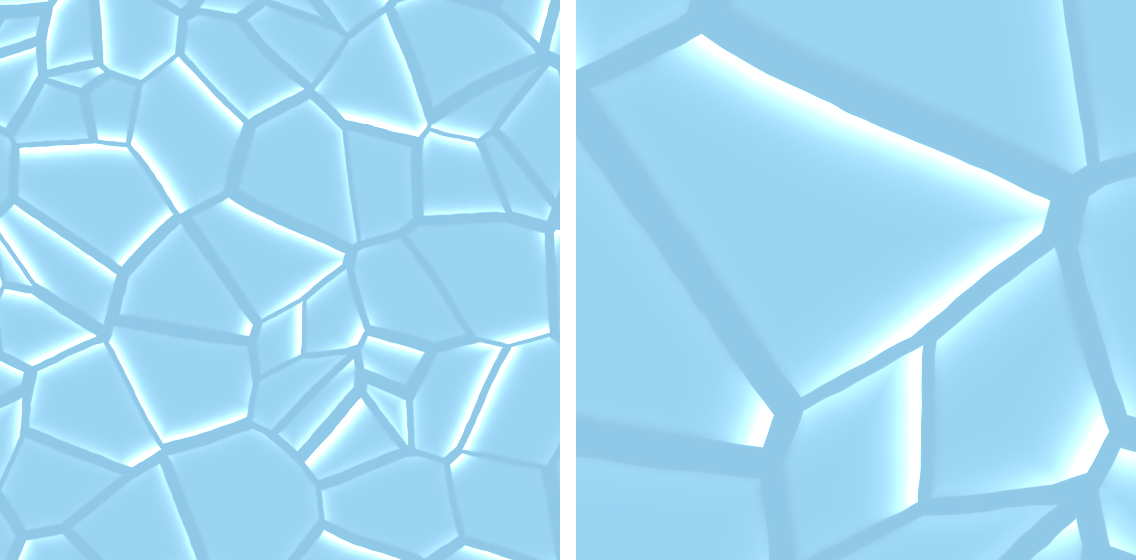
Left, the full canvas; right, a detail of the centre.
A Shadertoy shader for this texture:

```glsl
// Cracked pale-blue ice: irregular plates parted by slightly darker seams.
// Clustered Voronoi cells give the plates; each side of an edge gets its own
// random glow, cut off sharply at the seam and fading into the plate.

const vec3 PLATE_COLOR = vec3(0.605, 0.830, 0.945);
const vec3 SEAM_COLOR  = vec3(0.565, 0.787, 0.905);

const float GRID           = 5.0;    // main cells across the canvas
const float JITTER         = 0.90;   // scatter of main points in a cell
const float CLUSTER_CHANCE = 0.32;   // share of cells broken into shards
const float CLUSTER_SPREAD = 0.75;   // extent of a shard cluster, in cells
const int   SHARDS         = 4;      // points in a broken cell
const float SEAM_MIN       = 0.004;  // half width of the seams
const float SEAM_MAX       = 0.013;
const float GLOW_PEAK      = 0.90;
const float GLOW_FADE      = 0.0095; // fade length into the plate
const float GLOW_RARITY    = 5.0;    // higher leaves fewer bright edges
const float BEND           = 0.018;  // slow curve of the edges
const float RIPPLE         = 0.0016; // fine roughness of the edges
const vec2  SEED           = vec2(23.0, 41.0);

float hash(vec2 p) {
    return fract(sin(dot(p, vec2(127.1, 311.7))) * 43758.5453);
}

vec2 hash2(vec2 p) {
    return vec2(hash(p), hash(p + vec2(57.3, 19.7)));
}

float noise(vec2 p) {
    vec2 i = floor(p), f = fract(p);
    f = f * f * (3.0 - 2.0 * f);
    return mix(mix(hash(i), hash(i + vec2(1, 0)), f.x),
               mix(hash(i + vec2(0, 1)), hash(i + vec2(1, 1)), f.x), f.y);
}

vec2 noise2(vec2 p) {
    return vec2(noise(p), noise(p + 31.7)) - 0.5;
}

// Whole cells hold one point, broken cells hold several
int pointCount(vec2 cell) {
    return hash(cell + SEED) < CLUSTER_CHANCE ? SHARDS : 1;
}

vec2 pointId(vec2 cell, int k) {
    return cell * vec2(float(SHARDS), 1.0) + vec2(float(k), 0.0) + SEED;
}

vec2 pointPosition(vec2 cell, int k) {
    vec2 center = 0.5 + JITTER * (hash2(cell + SEED * 2.0) - 0.5);
    vec2 offset = CLUSTER_SPREAD * (hash2(pointId(cell, k) + 7.1) - 0.5);
    return cell + center + (k > 0 ? offset : vec2(0.0));
}

void mainImage(out vec4 fragColor, in vec2 fragCoord) {
    vec2 uv = fragCoord / iResolution.y;
    float pixel = 1.0 / iResolution.y;

    // Bend and roughen the straight cell edges
    vec2 p = uv + BEND * noise2(uv * 7.0) + RIPPLE * noise2(uv * 75.0);
    p *= GRID;
    vec2 home = floor(p);

    // Nearest point owns this plate
    float nearest = 1e5;
    vec2 ownId = vec2(0.0), toOwn = vec2(0.0);
    for (int y = -2; y <= 2; y++)
    for (int x = -2; x <= 2; x++) {
        vec2 cell = home + vec2(x, y);
        int count = pointCount(cell);
        for (int k = 0; k < count; k++) {
            vec2 r = pointPosition(cell, k) - p;
            float d = dot(r, r);
            if (d < nearest) {
                nearest = d;
                toOwn = r;
                ownId = pointId(cell, k);
            }
        }
    }

    // Distance inside the plate and the strongest edge glow
    float inset = 1.0, glow = 0.0;
    for (int y = -2; y <= 2; y++)
    for (int x = -2; x <= 2; x++) {
        vec2 cell = home + vec2(x, y);
        int count = pointCount(cell);
        for (int k = 0; k < count; k++) {
            vec2 r = pointPosition(cell, k) - p;
            vec2 across = r - toOwn;
            if (dot(across, across) < 1e-6) continue;
            vec2 id = pointId(cell, k);
            float d = dot(0.5 * (r + toOwn), normalize(across)) / GRID;
            d -= mix(SEAM_MIN, SEAM_MAX, hash(ownId + id));
            float strength = GLOW_PEAK * pow(hash(ownId + 0.37 * id), GLOW_RARITY);
            inset = min(inset, d);
            glow = max(glow, strength * exp(-max(d, 0.0) / GLOW_FADE));
        }
    }
    glow *= 0.75 + 0.5 * noise(uv * 9.0 + 3.0);

    // Soft seam shading, crisp glow boundary
    vec3 color = mix(SEAM_COLOR, PLATE_COLOR, smoothstep(-0.003, 0.006, inset));
    color += glow * smoothstep(-pixel, pixel, inset);
    fragColor = vec4(clamp(color, 0.0, 1.0), 1.0);
}
```
